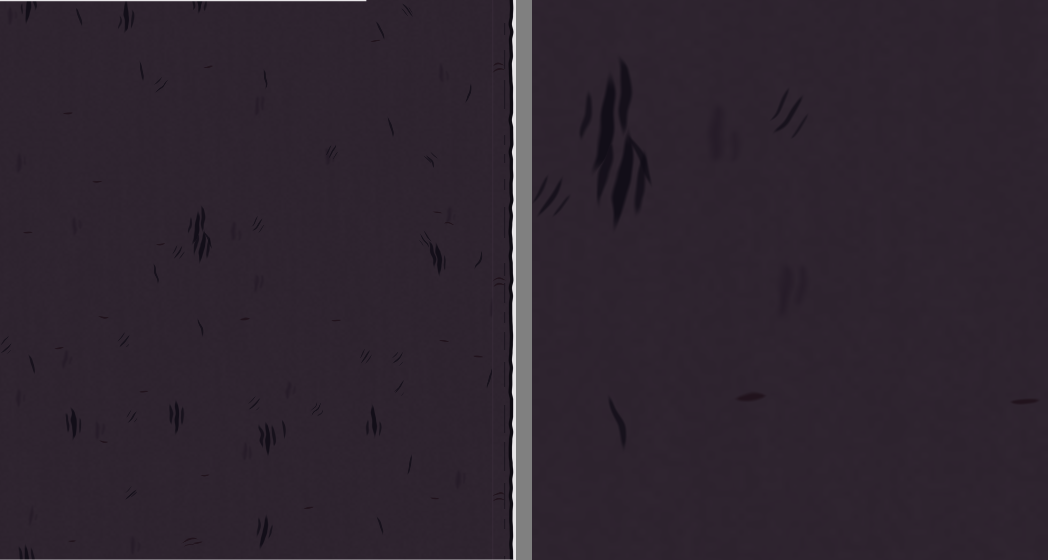
Left, the full canvas; right, a detail of the centre.
Give the GLSL for this texture, as a WebGL 2 fragment shader.

```glsl
#version 300 es
precision highp float;

uniform vec2 u_resolution;
out vec4 fragColor;

const vec3 CLOTH = vec3(0.18, 0.14, 0.184);
const vec3 SHADE = vec3(0.14, 0.10, 0.15);
const vec3 INK = vec3(0.06, 0.045, 0.085);
const vec3 RUST = vec3(0.12, 0.065, 0.10);
const vec3 PAPER = vec3(0.91, 0.90, 0.91);

const float GRAIN = 0.008;
const float WOBBLE = 0.004;
const float MIRROR_X = 0.72;   // strokes lean the other way beyond this
const float SEAM_X = 0.955;
const float STITCH_X = 0.978;
const float BAND_X = 0.987;
const float EDGE_X = 0.9935;
const float TOP_GAP = 0.0022;
const float TOP_GAP_END = 0.71;
const float BOTTOM_GAP = 0.0012;

// Lengths are fractions of the canvas height
struct Mark {
    float cells, density, angle, spread;
    float halfLength, halfWidth, bend, blur;
    float gap, seed;
    int count;
};

const Mark CRACK  = Mark(5.0, 0.38, 1.57, 0.16, 0.034, 0.0042, 0.08, 0.0014, 0.011, 3.0, 3);
const Mark CUT    = Mark(7.0, 0.40, 1.88, 0.16, 0.020, 0.0019, 0.12, 0.0010, 0.006, 17.0, 1);
const Mark DASH   = Mark(8.0, 0.40, 0.10, 0.12, 0.010, 0.0014, 0.04, 0.0009, 0.006, 29.0, 1);
const Mark HATCH  = Mark(6.0, 0.40, 0.92, 0.16, 0.016, 0.0014, 0.06, 0.0009, 0.007, 41.0, 3);
const Mark FOLD   = Mark(5.0, 0.10, 0.15, 0.25, 0.017, 0.0016, -0.45, 0.0010, 0.006, 53.0, 3);
const Mark SMUDGE = Mark(6.0, 0.60, 1.57, 0.12, 0.020, 0.0035, 0.05, 0.0035, 0.010, 67.0, 2);

float hash(vec2 p) {
    return fract(sin(dot(p, vec2(127.1, 311.7))) * 43758.5453);
}

float noise(vec2 p) {
    vec2 i = floor(p), f = fract(p);
    f = f * f * (3.0 - 2.0 * f);
    return mix(mix(hash(i), hash(i + vec2(1, 0)), f.x),
               mix(hash(i + vec2(0, 1)), hash(i + vec2(1, 1)), f.x), f.y);
}

// Tapered, slightly bent stroke centred on the origin
float stroke(vec2 d, float angle, float halfLength, float halfWidth, float bend, float blur) {
    vec2 dir = vec2(cos(angle), sin(angle));
    float t = dot(d, dir) / halfLength;
    float across = dot(d, vec2(-dir.y, dir.x)) - bend * halfLength * t * t;
    float width = halfWidth * max(1.0 - t * t, 0.0);
    float body = 1.0 - smoothstep(-blur, blur, abs(across) - width);
    return body * (1.0 - smoothstep(0.6, 1.0, abs(t)));
}

// Bundles of near-parallel strokes on a jittered grid
float scatter(vec2 p, Mark m) {
    vec2 home = floor(p * m.cells);
    float cover = 0.0;
    for (int k = 0; k < 9; k++) {
        vec2 cell = home + vec2(k % 3 - 1, k / 3 - 1);
        vec2 key = cell + m.seed;
        if (hash(key) > m.density) continue;
        vec2 jitter = vec2(hash(key + 5.3), hash(key + 9.7));
        vec2 center = (cell + jitter) / m.cells;
        float angle = m.angle + m.spread * (2.0 * hash(key + 2.1) - 1.0);
        if (center.x > MIRROR_X) angle = 3.1416 - angle;
        vec2 side = vec2(-sin(angle), cos(angle));
        for (int j = 0; j < m.count; j++) {
            float r = hash(key + 13.7 * float(j + 1));
            float size = j == 0 ? 1.0 : 0.35 + 0.5 * r;
            float row = float((j + 1) / 2) * (j % 2 == 0 ? 1.0 : -1.0);
            vec2 shift = side * m.gap * row + vec2(0.0, m.halfLength * 0.7 * (r - 0.5));
            cover = max(cover, stroke(p - center - shift, angle + 0.2 * (r - 0.5),
                m.halfLength * size, m.halfWidth * size, m.bend, m.blur) * (0.6 + 0.4 * size));
        }
    }
    return cover;
}

float line(float x, float halfWidth, float aa) {
    return 1.0 - smoothstep(halfWidth - aa, halfWidth + aa, abs(x));
}

void main() {
    vec2 uv = gl_FragCoord.xy / u_resolution;
    vec2 p = gl_FragCoord.xy / u_resolution.y;
    float aspect = u_resolution.x / u_resolution.y;
    float aa = 0.7 / u_resolution.y;

    // Cloth with faint grain
    vec3 color = CLOTH + GRAIN * (noise(p * 220.0) - 0.5);
    color += 0.5 * GRAIN * (noise(p * vec2(90.0, 12.0)) - 0.5);

    // Scattered wear
    vec2 q = p + WOBBLE * (vec2(noise(p * 80.0), noise(p * 80.0 + 31.0)) - 0.5);
    float body = 1.0 - step(SEAM_X, uv.x);
    color = mix(color, SHADE, 0.75 * body * scatter(q, SMUDGE));
    color = mix(color, RUST, 0.85 * body * max(scatter(q, DASH), scatter(q, FOLD)));
    color = mix(color, INK, 0.75 * body * max(scatter(q, CUT), scatter(q, HATCH)));
    color = mix(color, INK, 0.9 * body * scatter(q, CRACK));

    // Hem: seam, stitches and curved creases
    color = mix(color, CLOTH * 1.35, 0.6 * line((uv.x - SEAM_X) * aspect, 0.0007, aa));
    float stitch = line((uv.x - STITCH_X) * aspect, 0.0009, aa) * step(0.45, noise(vec2(7.0, p.y * 60.0)));
    color = mix(color, INK, 0.6 * stitch);
    for (int i = 0; i < 6; i++) {
        float y = 0.11 + 0.383 * float(i / 2) + 0.010 * float(i % 2);
        vec2 d = q - vec2(0.967 * aspect, y);
        color = mix(color, RUST, 0.85 * stroke(d, 0.1, 0.013, 0.0016, -0.4, 0.001));
    }

    // Ragged dark border and pale surround
    float ragged = 0.003 * (noise(vec2(3.0, p.y * 70.0)) - 0.5);
    float x = (uv.x + ragged) * aspect;
    color = mix(color, INK * 0.7, smoothstep(-aa, aa, x - BAND_X * aspect));
    float outside = smoothstep(-aa, aa, x - EDGE_X * aspect);
    float top = smoothstep(-aa, aa, p.y - 1.0 + TOP_GAP) * (1.0 - smoothstep(-aa, aa, (uv.x - TOP_GAP_END) * aspect));
    float bottom = 0.6 * (1.0 - smoothstep(-aa, aa, p.y - BOTTOM_GAP));
    color = mix(color, PAPER, max(outside, max(top, bottom)));
    fragColor = vec4(color, 1.0);
}
```
